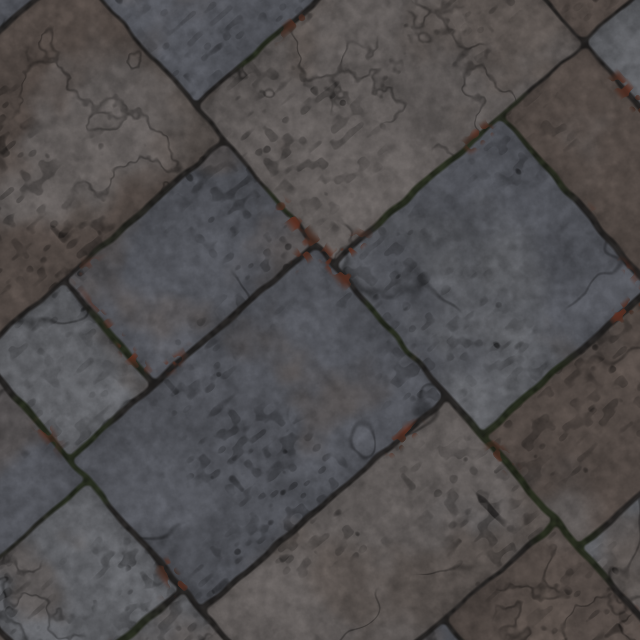
Give the GLSL for this texture, as a WebGL 2 fragment shader.

```glsl
#version 300 es
precision highp float;

uniform vec2 u_resolution;
out vec4 fragColor;

#define ANGLE 0.716
#define STRIP_PITCH 0.51
#define ROW_PITCH 0.29
#define SPLIT_CHANCE 0.55
#define JOINT_WIDTH 0.0034
#define CORNER 0.012
#define GRAIN 0.34
#define MOTTLE 0.30
#define PIT_DEPTH 0.24
#define CLEFT_DEPTH 0.24
#define BRIGHTNESS 1.04

struct Slab {
    vec2 id;
    float edge;   // distance inward from the slab outline
};

float hash(vec2 p) {
    vec3 q = fract(p.xyx * 0.1031);
    q += dot(q, q.yzx + 33.33);
    return fract((q.x + q.y) * q.z);
}

float noise(vec2 p) {
    vec2 i = floor(p), f = fract(p);
    f = f * f * (3.0 - 2.0 * f);
    return mix(mix(hash(i), hash(i + vec2(1, 0)), f.x),
               mix(hash(i + vec2(0, 1)), hash(i + vec2(1, 1)), f.x), f.y);
}

float fbm(vec2 p) {
    float sum = 0.0, amp = 0.5;
    for (int i = 0; i < 4; i++) {
        sum += amp * noise(p);
        p = mat2(1.6, 1.2, -1.2, 1.6) * p + 11.7;
        amp *= 0.5;
    }
    return sum / 0.9375;
}

// Jittered joint positions along one lane
float joint(float i, float lane, float pitch, float jitter) {
    return pitch * (i + jitter * (hash(vec2(i, lane) + 17.0) - 0.5));
}

// Index of the interval holding x, with its two ends
vec3 interval(float x, float lane, float pitch, float jitter) {
    float i = floor(x / pitch);
    if (x < joint(i, lane, pitch, jitter)) i -= 1.0;
    else if (x >= joint(i + 1.0, lane, pitch, jitter)) i += 1.0;
    return vec3(i, joint(i, lane, pitch, jitter), joint(i + 1.0, lane, pitch, jitter));
}

// Strips cut into staggered rows, some of them split in two
Slab findSlab(vec2 q) {
    vec3 strip = interval(q.x, 0.0, STRIP_PITCH, 0.08);
    vec3 row = interval(q.y, strip.x + 5.0, ROW_PITCH, 0.45);
    vec2 lo = vec2(strip.y, row.y), hi = vec2(strip.z, row.z);
    vec2 id = vec2(strip.x * 2.0, row.x);
    if (hash(id + 41.0) < SPLIT_CHANCE) {
        float cut = mix(lo.x, hi.x, 0.3 + 0.4 * hash(id + 73.0));
        if (q.x < cut) hi.x = cut;
        else { lo.x = cut; id.x += 1.0; }
    }
    vec2 d = abs(q - 0.5 * (lo + hi)) - 0.5 * (hi - lo) + CORNER;
    return Slab(id, CORNER - length(max(d, 0.0)) - min(max(d.x, d.y), 0.0));
}

vec3 stoneTone(float t) {
    const vec3 blue = vec3(0.295, 0.302, 0.325), pale = vec3(0.350, 0.355, 0.370);
    const vec3 warm = vec3(0.350, 0.332, 0.326), brown = vec3(0.300, 0.268, 0.252);
    vec3 c = mix(blue, pale, smoothstep(0.34, 0.42, t));
    c = mix(c, warm, smoothstep(0.60, 0.68, t));
    return mix(c, brown, smoothstep(0.85, 0.90, t));
}

void main() {
    float px = 1.0 / u_resolution.y;
    vec2 p = gl_FragCoord.xy * px;
    float c = cos(ANGLE), s = sin(ANGLE);
    vec2 q = vec2(c * p.x + s * p.y, c * p.y - s * p.x) - vec2(0.28, 0.10);

    // Slightly ragged outlines
    vec2 ragged = vec2(noise(q * 34.0), noise(q * 34.0 + 50.0)) - 0.5;
    Slab slab = findSlab(q + 0.005 * ragged);
    vec2 local = q + slab.id * vec2(7.31, 5.17) + 20.0;
    float rough = hash(slab.id + 9.0);

    // Base tone, drifting softly across each slab
    float drift = fbm(local * 4.5);
    float tone = fract(0.618 * slab.id.x + 0.382 * slab.id.y + 0.07 * rough + 0.45);
    vec3 col = stoneTone(clamp(tone + 0.35 * (drift - 0.5), 0.0, 1.0));
    float stain = smoothstep(0.54, 0.72, fbm(local * 6.0 + 31.0));
    col = mix(col, vec3(0.315, 0.282, 0.262), 0.5 * stain);

    // Mottling and fine grain
    float shade = 1.0 + MOTTLE * (fbm(local * 13.0) - 0.5);
    shade += GRAIN * (fbm(local * 75.0) - 0.5);

    // Pits gathered in patches
    float patchy = smoothstep(0.42, 0.62, fbm(local * 5.0 + 63.0));
    float pits = smoothstep(0.60, 0.80, noise(local * vec2(62.0, 95.0)));
    shade -= PIT_DEPTH * pits * patchy * (0.4 + 0.6 * rough);
    shade -= 0.35 * smoothstep(0.86, 0.95, noise(local * 44.0 + 8.0)) * patchy;

    // Cleft layers: a dark lip with a faint step beside it
    float scale = rough > 0.68 ? 15.0 : 4.5;
    float layer = fbm(local * scale + 90.0) - 0.53;
    float lip = 1.0 - smoothstep(0.0, 0.0028 * scale, abs(layer));
    float broken = smoothstep(0.46, 0.58, noise(local * 7.0 + 27.0));
    shade -= CLEFT_DEPTH * lip * broken;
    shade += 0.07 * (smoothstep(-0.01, 0.03, layer) - 0.4) * broken;

    // Grime towards the edges
    shade -= 0.16 * exp(-max(slab.edge, 0.0) / 0.009);
    col *= BRIGHTNESS * shade;

    // Dark joints of uneven width with a little moss
    float width = JOINT_WIDTH * (0.35 + 1.1 * noise(q * 6.0 + 3.0));
    float gap = 1.0 - smoothstep(width - px, width + 0.0018 + px, slab.edge);
    float moss = smoothstep(0.55, 0.8, noise(q * 8.0 + 70.0));
    vec3 soil = mix(vec3(0.125, 0.118, 0.115), vec3(0.125, 0.145, 0.095), moss);
    soil *= 0.75 + 0.5 * noise(q * 130.0);
    col = mix(col, soil, 0.92 * gap);

    // Rusty leaf crumbs caught along the joints
    float cluster = smoothstep(0.70, 0.84, noise(q * 10.0 + 14.0));
    float nearJoint = 1.0 - smoothstep(0.004, 0.018, slab.edge);
    float crumb = smoothstep(0.50, 0.66, noise(q * 105.0 + 5.0));
    vec3 leaf = mix(vec3(0.22, 0.16, 0.13), vec3(0.40, 0.19, 0.13), noise(q * 60.0));
    col = mix(col, leaf, 0.85 * cluster * nearJoint * crumb);

    fragColor = vec4(clamp(col, 0.0, 1.0), 1.0);
}
```
